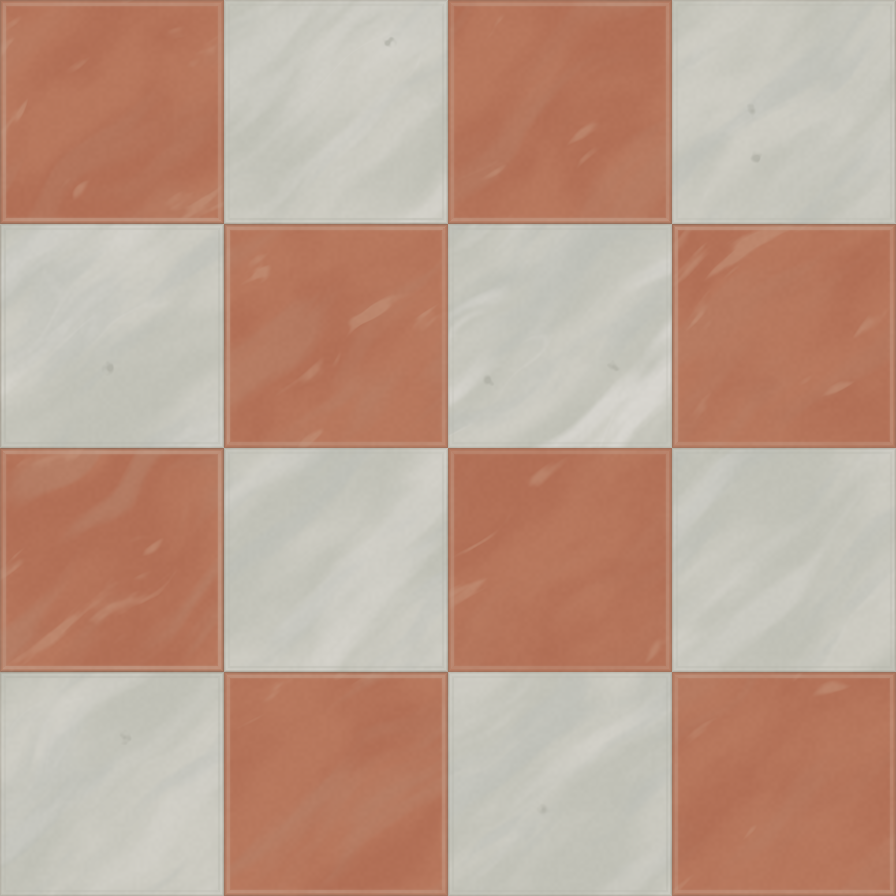
A Shadertoy shader for this texture:

```glsl
// Checkerboard of four by four terracotta and pale marble tiles with worn rims and diagonal veins.

float hash(vec2 p) {
    vec3 q = fract(p.xyx * vec3(0.1031, 0.1030, 0.0973));
    q += dot(q, q.yzx + 33.33);
    return fract((q.x + q.y) * q.z);
}

float noise(vec2 p) {
    vec2 i = floor(p), f = fract(p);
    f = f * f * (3.0 - 2.0 * f);
    return mix(mix(hash(i), hash(i + vec2(1, 0)), f.x),
               mix(hash(i + vec2(0, 1)), hash(i + vec2(1, 1)), f.x), f.y);
}

float fbm(vec2 p) {
    float sum = 0.0, amp = 0.53;
    for (int i = 0; i < 4; i++) {
        sum += amp * noise(p);
        p = mat2(1.6, 0.9, -0.9, 1.6) * p + 17.3;
        amp *= 0.5;
    }
    return sum;
}

// Coordinates along and across the diagonal grain, gently bent
vec2 grain(vec2 p, vec2 seed) {
    p += 0.13 * (vec2(noise(p * 3.0 + seed), noise(p * 3.0 + seed + 40.0)) - 0.5);
    return vec2(dot(p, vec2(0.74, 0.67)), dot(p, vec2(-0.67, 0.74)));
}

vec3 marble(vec2 p, vec2 id, vec2 seed) {
    vec2 g = grain(p, seed);
    float strength = mix(0.2, 1.0, hash(id + 5.7));
    float cloud = fbm(g * vec2(1.8, 5.0) + seed);
    float vein = fbm(g * vec2(1.3, 7.0) + seed + 23.0);
    float thread = 1.0 - smoothstep(0.0, 0.025, abs(fbm(g * vec2(1.2, 4.0) + seed + 61.0) - 0.54));
    vec3 col = mix(vec3(0.755, 0.755, 0.715), vec3(0.805, 0.798, 0.762), smoothstep(0.25, 0.72, cloud));
    col = mix(col, vec3(0.73, 0.74, 0.72), 0.4 * smoothstep(0.5, 0.75, fbm(g * vec2(2.0, 9.0) + seed + 80.0)));
    col = mix(col, vec3(0.86, 0.85, 0.83), strength * 0.8 * smoothstep(0.5, 0.72, vein));
    col = mix(col, vec3(0.85, 0.84, 0.82), strength * 0.35 * thread * smoothstep(0.4, 0.65, cloud));
    // Sparse grey pits
    for (int i = 0; i < 2; i++) {
        vec2 k = id + float(i) * 9.1;
        vec2 c = 0.1 + 0.8 * vec2(hash(k + 2.3), hash(k + 7.9));
        float r = length(p - c) + 0.025 * (noise(p * 45.0 + seed) - 0.5);
        col = mix(col, vec3(0.66, 0.66, 0.62), 0.6 * step(0.5, hash(k + 3.1)) * (1.0 - smoothstep(0.008, 0.03, r)));
    }
    return col;
}

vec3 terracotta(vec2 p, vec2 id, vec2 seed) {
    vec2 g = grain(p, seed);
    float cloud = fbm(g * vec2(2.5, 5.0) + seed);
    float scar = fbm(g * vec2(2.5, 10.0) + seed + 31.0);
    vec3 col = mix(vec3(0.695, 0.435, 0.335), vec3(0.72, 0.47, 0.365), smoothstep(0.25, 0.72, cloud));
    float faded = mix(0.15, 0.7, hash(id + 8.3));
    col = mix(col, vec3(0.71, 0.505, 0.41), faded * smoothstep(0.5, 0.75, fbm(g * vec2(1.5, 7.0) + seed + 52.0)));
    return mix(col, vec3(0.76, 0.57, 0.47), 0.6 * smoothstep(0.7, 0.8, scar));
}

void mainImage(out vec4 fragColor, in vec2 fragCoord) {
    vec2 uv = fragCoord / iResolution.xy * 4.0;
    vec2 id = floor(uv), p = fract(uv);
    vec2 seed = 50.0 * vec2(hash(id + 1.3), hash(id + 4.6));
    float aa = 4.0 / iResolution.y;
    bool isClay = mod(id.x + id.y, 2.0) > 0.5;

    // Distance to the nearest side, and how worn that side is
    vec2 side = min(p, 1.0 - p);
    float d = min(side.x, side.y);
    vec2 sideId = side.x < side.y ? vec2(step(0.5, p.x), 3.0) : vec2(step(0.5, p.y), 6.0);
    float wear = mix(0.45, 1.0, hash(id * 3.0 + sideId)) * mix(0.75, 1.1, noise(p * 9.0 + seed));

    vec3 col;
    if (isClay) {
        // Chalky rim with a soft inner halo
        col = terracotta(p, id, seed);
        col = mix(col, vec3(0.73, 0.56, 0.47), 0.55 * wear * (1.0 - smoothstep(0.012, 0.04, d)));
        float rim = 1.0 - smoothstep(0.004, 0.006 + aa, abs(d - 0.02));
        col = mix(col, vec3(0.77, 0.62, 0.54), 0.65 * wear * rim);
    } else {
        // Fine shaded bevel
        col = marble(p, id, seed);
        float bevel = 1.0 - smoothstep(0.002, 0.004 + aa, abs(d - 0.022));
        col = mix(col, vec3(0.70, 0.70, 0.66), 0.4 * wear * bevel);
    }

    // Thin dark joint
    float joint = 1.0 - smoothstep(0.003, 0.005 + aa, d);
    col = mix(col, isClay ? vec3(0.52, 0.39, 0.32) : vec3(0.62, 0.59, 0.54), 0.7 * wear * joint);
    fragColor = vec4(col + 0.012 * (noise(uv * 60.0) - 0.5), 1.0);
}
```
